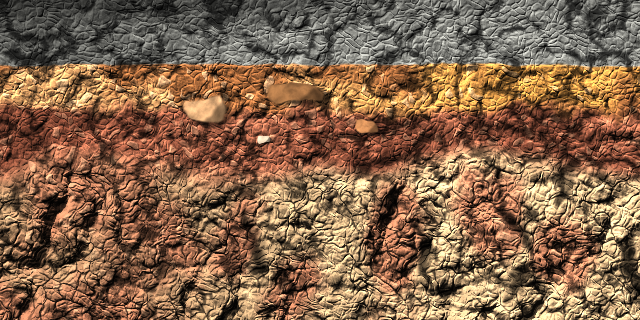
Write a Shadertoy shader that draws this texture.

```glsl
// Sunlit road cutting: grey asphalt over ochre gravel, red earth and cracked clay.
// A rugged height field (creased lumps, lobes, clods) gives slope light, cavities and
// cast shadows; warped horizontal limits choose the soil colours of each layer.
#define ASPHALT_Y 0.797
#define OCHRE_Y 0.655
#define CLAY_Y 0.475
#define TO_SUN vec2(-0.45, 0.893)
#define SLOPE_LIGHT 0.36
#define SHADOW_DEPTH 0.74
#define CAVITY_DEPTH 0.62
#define BLOCK_SCALE 21.0
#define EXPOSURE 1.18

float hash(vec2 p) {
    vec3 q = fract(vec3(p.xyx) * 0.1031);
    q += dot(q, q.yzx + 33.33);
    return fract((q.x + q.y) * q.z);
}

float noise(vec2 p) {
    vec2 i = floor(p), f = fract(p);
    f = f * f * (3.0 - 2.0 * f);
    return mix(mix(hash(i), hash(i + vec2(1, 0)), f.x),
               mix(hash(i + vec2(0, 1)), hash(i + vec2(1, 1)), f.x), f.y);
}

// x: smooth fractal noise, y: creased lumps
vec2 fractal(vec2 p) {
    vec2 sum = vec2(0.0);
    float amp = 0.5;
    for (int i = 0; i < 5; i++) {
        float n = noise(p);
        sum += amp * vec2(n, abs(2.0 * n - 1.0));
        p = mat2(1.6, 1.2, -1.2, 1.6) * p + 17.3;
        amp *= 0.5;
    }
    return sum;
}

// x: gap between the two nearest cell centres, y: random value of the cell
vec2 cells(vec2 p) {
    float near = 9.0, second = 9.0, id = 0.0;
    for (int k = 0; k < 9; k++) {
        vec2 c = floor(p) + vec2(k % 3 - 1, k / 3 - 1);
        float d = length(p - c - vec2(hash(c), hash(c + 71.7)));
        if (d < near) { second = near; near = d; id = hash(c + 29.1); }
        else second = min(second, d);
    }
    return vec2(second - near, id);
}

vec2 warp(vec2 p) {
    return p + 0.045 * (vec2(noise(p * 13.0), noise(p * 13.0 + 40.0)) - 0.5)
             + 0.018 * (vec2(noise(p * 47.0), noise(p * 47.0 + 90.0)) - 0.5);
}

float clayMask(vec2 p) {
    return 1.0 - smoothstep(-0.05, 0.05, p.y - CLAY_Y + 0.14 * (noise(p * 6.0) - 0.5));
}

float relief(vec2 p) {
    float road = smoothstep(-0.006, 0.006, p.y - ASPHALT_Y), clay = clayMask(p);
    vec2 w = warp(p), rough = fractal(p * 15.0);
    float h = mix(0.045, 0.030, road) * rough.y + 0.035 * rough.x;
    vec2 lean = vec2(w.x - 0.3 * w.y, w.y);
    h += clay * 0.09 * abs(2.0 * noise(lean * vec2(7.5, 3.2)) - 1.0);
    vec2 clod = cells(w * (road > 0.5 ? vec2(36.0, 48.0) : vec2(44.0)));
    h += 0.007 * smoothstep(0.0, 0.4, clod.x) + 0.006 * clod.y;
    vec2 block = cells(w * BLOCK_SCALE);
    return h + clay * (0.008 * smoothstep(0.0, 0.3, block.x) + 0.006 * block.y);
}

float crevice(vec2 p, vec2 a, vec2 b) {
    vec2 ab = b - a;
    float t = clamp(dot(p - a, ab) / dot(ab, ab), 0.0, 1.0);
    float r = 0.022 * (1.1 - abs(2.0 * t - 1.0));
    return 1.0 - smoothstep(r * 0.2, r + 0.014, length(p - a - ab * t));
}

void stone(inout vec3 col, vec2 p, vec2 centre, vec2 radius, vec3 tint) {
    vec2 q = (p - centre) / radius;
    float d = mix(length(q), max(abs(q.x + 0.3 * q.y), abs(q.y)), 0.5);
    col *= 1.0 - 0.6 * (1.0 - smoothstep(0.8, 1.3, length(q - vec2(0.25, -0.4))));
    float facet = mix(1.0, 0.6, smoothstep(0.1, 0.4, q.x - 0.5 * q.y - 0.25));
    col = mix(col, tint * facet * (0.5 + fractal(p * 35.0).x), 1.0 - smoothstep(0.85, 1.08, d));
}

void mainImage(out vec4 fragColor, in vec2 fragCoord) {
    vec2 p = fragCoord / iResolution.y, w = warp(p);
    float broad = fractal(p * 5.0 + 8.0).x, fine = fractal(p * 45.0).x;
    float right = smoothstep(0.7, 1.6, p.x);

    // Soil colours: reddish lobes (x, y, radius) in tan clay, then the beds above
    const vec3 lobes[5] = vec3[5](vec3(0.75, 0.24, 0.10), vec3(0.94, 0.10, 0.13),
        vec3(1.25, 0.31, 0.13), vec3(1.50, 0.32, 0.13), vec3(1.76, 0.24, 0.11));
    float redness = 0.6 * (1.0 - smoothstep(0.4, 0.8, p.x));
    for (int i = 0; i < 5; i++)
        redness = max(redness, 1.3 - length((w - lobes[i].xy) * vec2(1.0, 0.7)) / lobes[i].z);
    redness = smoothstep(0.2, 0.8, redness + 1.6 * (broad - 0.48));
    vec3 tan1 = mix(vec3(0.60, 0.47, 0.34), vec3(0.69, 0.57, 0.42), smoothstep(0.4, 1.0, p.x));
    vec3 clayCol = mix(tan1, vec3(0.63, 0.41, 0.30), redness) * mix(0.9, 1.05, right);
    vec3 red = mix(vec3(0.40, 0.22, 0.16), vec3(0.62, 0.37, 0.27), smoothstep(0.3, 0.7, mix(broad, fine, 0.4)));
    vec3 ochre = mix(vec3(0.80, 0.58, 0.37), vec3(0.78, 0.54, 0.26), right);
    ochre = mix(ochre, vec3(0.56, 0.35, 0.20), smoothstep(0.46, 0.66, broad));
    vec3 tar = vec3(0.43, 0.43, 0.41) * mix(0.72, 1.1, smoothstep(0.0, 1.2, p.x));
    tar *= 1.0 - 0.4 * smoothstep(0.88, 1.0, p.y) * (1.0 - 0.7 * right);
    float clay = clayMask(p);
    float ochreTop = smoothstep(-0.025, 0.025, w.y - OCHRE_Y + 0.08 * (broad - 0.5));
    float road = smoothstep(-0.004, 0.004, mix(p.y, w.y, 0.35) - ASPHALT_Y);
    vec3 col = mix(mix(red, clayCol, clay), ochre, ochreTop);
    vec2 pebble = cells(w * 44.0);
    float pebbles = smoothstep(0.80, 0.90, pebble.y) * smoothstep(0.05, 0.3, pebble.x);
    col = mix(col, vec3(0.82, 0.68, 0.53), pebbles * (0.25 + 0.3 * ochreTop));
    col = mix(col, tar, road);

    // Slope light, cast shadows and dark cavities
    float here = relief(p), shadow = 0.0;
    float slope = (relief(p + TO_SUN * 0.004) - here) / 0.004;
    for (int i = 1; i <= 3; i++) {
        float reach = 0.011 * float(i);
        shadow = max(shadow, relief(p + TO_SUN * reach) - here - 0.6 * reach);
    }
    float light = clamp(0.98 - SLOPE_LIGHT * slope, 0.2, 1.45);
    light *= 1.0 - SHADOW_DEPTH * smoothstep(0.0, 0.016, shadow);
    light *= 1.0 - CAVITY_DEPTH * (1.0 - smoothstep(0.12, 0.34, fractal(p * 15.0).y));

    // Broken dry cracks and deep hollows (from, to) in the clay
    float crack = 1.0 - smoothstep(0.01, 0.14, cells(w * BLOCK_SCALE).x);
    light *= 1.0 - 0.65 * clay * crack * smoothstep(0.3, 0.6, noise(p * 19.0 + 5.0));
    const vec4 hollows[6] = vec4[6](vec4(1.56, 0.36, 1.67, 0.22), vec4(1.80, 0.50, 1.73, 0.37),
        vec4(1.92, 0.25, 2.02, 0.10), vec4(0.77, 0.34, 0.82, 0.14),
        vec4(1.31, 0.28, 1.35, 0.10), vec4(1.67, 0.19, 1.58, 0.07));
    for (int i = 0; i < 6; i++) light *= 1.0 - 0.72 * crevice(w, hollows[i].xy, hollows[i].zw);
    col *= light * (0.65 + 0.7 * fine) * EXPOSURE;

    // Larger stones lodged in the ochre and red beds
    vec2 s = mix(p, w, 0.45);
    stone(col, s, vec2(0.92, 0.71), vec2(0.085, 0.030), vec3(0.64, 0.44, 0.27));
    stone(col, s, vec2(0.64, 0.657), vec2(0.066, 0.037), vec3(0.90, 0.69, 0.49));
    stone(col, s, vec2(1.146, 0.61), vec2(0.032, 0.025), vec3(0.84, 0.57, 0.36));
    stone(col, s, vec2(0.826, 0.563), vec2(0.020, 0.012), vec3(0.90, 0.81, 0.69));
    fragColor = vec4(clamp(col, 0.0, 1.0), 1.0);
}
```
